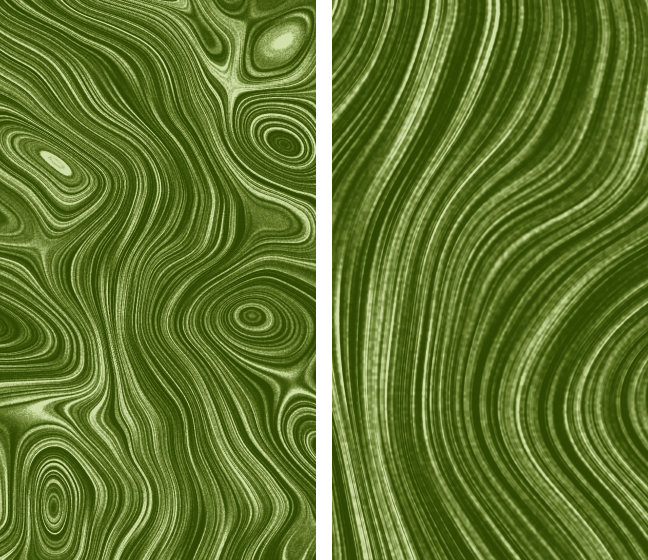
Left, the full canvas; right, a detail of the centre.
Give the GLSL for this texture, as a Shadertoy shader.

```glsl
const float STREAM_WIDTH = 0.38;      // softness of the central current
const float EDDY_OFFSET = 0.40;       // distance of eddies from the current
const float EDDY_STRENGTH = 1.7;
const float EDDY_RADIUS = 0.17;
const float EDDY_CORE = 0.14;         // roundness of the eddy peak
const float MEANDER = 0.12;
const float WARP_AMOUNT = 0.13;
const float RIPPLE_AMOUNT = 0.65;
const float STREAK_BREAKUP = 3.5;     // variation along each streak
const float GRAIN_SCALE = 300.0;
const float GRAIN_AMOUNT = 0.10;
const float TONE_SPREAD = 0.112;      // smaller means more contrast
const vec4 STREAK_FREQUENCY = vec4(9.0, 25.0, 52.0, 108.0);
const vec4 STREAK_WEIGHT = vec4(0.07, 0.25, 0.41, 0.25);
const int SAMPLES = 2;

// Greens from shadow to highlight, and the tone rank each one sits at
const vec3 GREENS[7] = vec3[7](
    vec3(0.18, 0.27, 0.01), vec3(0.22, 0.31, 0.03), vec3(0.30, 0.39, 0.09),
    vec3(0.40, 0.48, 0.17), vec3(0.49, 0.58, 0.28), vec3(0.63, 0.70, 0.42),
    vec3(0.82, 0.88, 0.66));
const float RANKS[7] = float[7](0.0, 0.16, 0.455, 0.70, 0.855, 0.935, 0.985);

float hash(vec2 p) {
    vec3 q = fract(p.xyx * 0.1031);
    q += dot(q, q.yzx + 33.33);
    return fract((q.x + q.y) * q.z);
}

float noise(vec2 p) {
    vec2 cell = floor(p), f = fract(p);
    vec2 u = f * f * f * (f * (f * 6.0 - 15.0) + 10.0);
    return mix(mix(hash(cell), hash(cell + vec2(1, 0)), u.x),
               mix(hash(cell + vec2(0, 1)), hash(cell + vec2(1, 1)), u.x), u.y);
}

// Horizontal position of the winding current at height y
float currentCentre(float y) {
    return 0.5 + MEANDER * cos(6.0 * (y - 0.2)) - 0.35 * smoothstep(1.05, 1.75, y);
}

// Tilted oval eddy with many even rings, placed beside the current
float eddy(vec2 p, float side, float row) {
    vec2 seed = vec2(row * 7.0 + 3.0, side * 11.0 + 29.0);
    float y = side > 0.0 ? 0.26 + 0.52 * row : 0.18 + 0.56 * row;
    vec2 jitter = vec2(hash(seed), hash(seed + 5.0)) - 0.5;
    vec2 d = p - vec2(currentCentre(y) + side * EDDY_OFFSET, y) - 0.08 * jitter;
    float angle = 3.14159 * hash(seed + 13.0);
    float c = cos(angle), s = sin(angle);
    d = mat2(c, -s, s, c) * d * vec2(0.85, 1.25);
    float radius = EDDY_RADIUS * mix(0.85, 1.2, hash(seed + 19.0));
    return side * EDDY_STRENGTH * exp(-sqrt(dot(d, d) / (radius * radius) + EDDY_CORE));
}

// Stream function: its level lines are the streaks
float streamFunction(vec2 p) {
    vec2 warp = vec2(noise(p * 3.2 + 7.3), noise(p * 3.2 + 41.7)) - 0.5;
    p += WARP_AMOUNT * warp;
    float d = p.x - currentCentre(p.y);
    float flow = d / sqrt(d * d + STREAM_WIDTH * STREAM_WIDTH);
    for (int row = 0; row < 4; row++) {
        flow += eddy(p, 1.0, float(row));
        flow += eddy(p, -1.0, float(row));
    }
    return flow + RIPPLE_AMOUNT * (noise(p * 4.3 + 17.1) - 0.5);
}

// Layered streaks plus fine grain
float streakTone(vec2 p) {
    float flow = streamFunction(p);
    float along = STREAK_BREAKUP * dot(p, vec2(0.5, 1.0));
    float tone = GRAIN_AMOUNT * (noise(p * GRAIN_SCALE) - 0.5);
    for (int i = 0; i < 4; i++) {
        vec2 q = vec2(flow * STREAK_FREQUENCY[i], along * (0.6 + 0.4 * float(i)));
        tone += STREAK_WEIGHT[i] * (noise(q + 23.7 * float(i + 1)) - 0.5);
    }
    return tone;
}

// Turns a bell-shaped tone into an even rank, then into a green
vec3 greenRamp(float tone) {
    float rank = 1.0 / (1.0 + exp(-1.7 * tone / TONE_SPREAD));
    vec3 color = GREENS[0];
    for (int i = 1; i < 7; i++) {
        float t = clamp((rank - RANKS[i - 1]) / (RANKS[i] - RANKS[i - 1]), 0.0, 1.0);
        color = mix(color, GREENS[i], t);
    }
    return color;
}

void mainImage(out vec4 fragColor, in vec2 fragCoord) {
    vec3 color = vec3(0.0);
    for (int j = 0; j < SAMPLES; j++) {
        for (int i = 0; i < SAMPLES; i++) {
            vec2 offset = (vec2(i, j) + 0.5) / float(SAMPLES) - 0.5;
            color += greenRamp(streakTone((fragCoord + offset) / iResolution.x));
        }
    }
    fragColor = vec4(color / float(SAMPLES * SAMPLES), 1.0);
}
```
